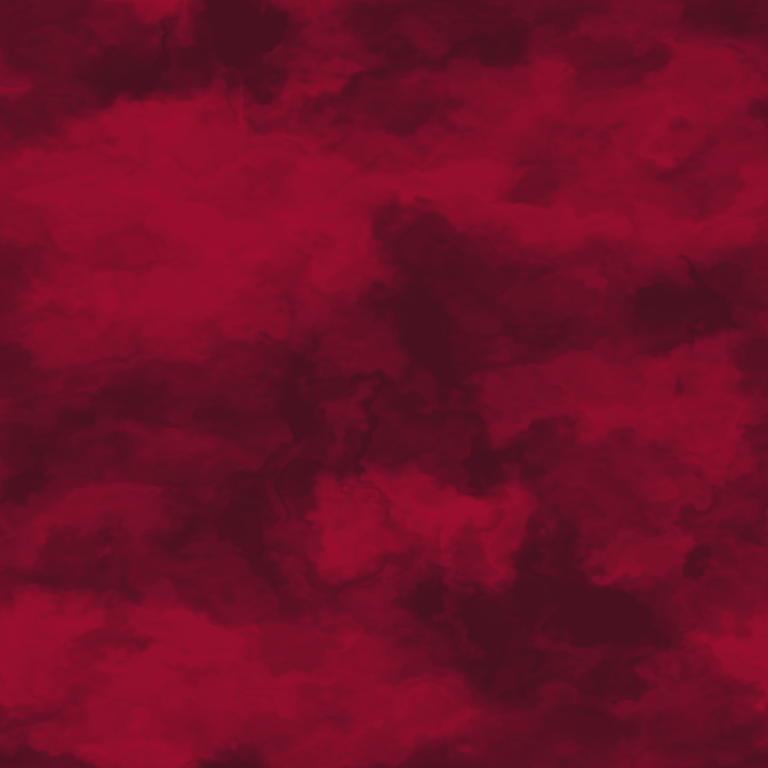
Give the GLSL for this texture, as a Shadertoy shader.

```glsl
const vec3 DARK_WINE = vec3(0.29, 0.064, 0.12);
const vec3 BRIGHT_CRIMSON = vec3(0.615, 0.052, 0.187);

// Three random values per cell
vec3 hash3(vec2 cell, float seed) {
    vec3 p = fract((cell.xyx + seed * 17.37) * vec3(0.1031, 0.1030, 0.0973));
    p += dot(p, p.yxz + 33.33);
    return fract((p.xxy + p.yzz) * p.zyx);
}

// Smooth cellular noise: blends the shades of nearby scattered points.
// It wraps after "repeats" cells across the unit square.
float cellNoise(vec2 uv, vec2 repeats, float seed) {
    vec2 p = uv * repeats;
    vec2 base = floor(p);
    float shade = 0.0;
    float total = 0.0;
    for (int y = -1; y <= 1; y++) {
        for (int x = -1; x <= 1; x++) {
            vec2 cell = base + vec2(x, y);
            vec3 rnd = hash3(mod(cell, repeats), seed);
            vec2 offset = cell + 0.15 + 0.7 * rnd.xy - p;
            float weight = exp(-5.0 * dot(offset, offset));
            shade += weight * rnd.z;
            total += weight;
        }
    }
    return shade / total;
}

// Octaves of cellular noise, each with doubled repeats
float clouds(vec2 uv, vec2 repeats, int octaves, float gain, float seed) {
    float sum = 0.0;
    float total = 0.0;
    float amplitude = 1.0;
    for (int i = 0; i < octaves; i++) {
        sum += amplitude * cellNoise(uv, repeats, seed + float(i));
        total += amplitude;
        amplitude *= gain;
        repeats *= 2.0;
    }
    return sum / total;
}

// Soft wandering crease along the middle level of a noise field
float crease(vec2 uv, vec2 repeats, float width, float seed) {
    float level = clouds(uv, repeats, 5, 0.5, seed);
    return 1.0 - smoothstep(0.0, width, abs(level - 0.5));
}

void mainImage(out vec4 fragColor, in vec2 fragCoord) {
    vec2 uv = fragCoord / iResolution.xy;

    // Broad drift plus fine ragged distortion of the cloud outlines
    vec2 drift = vec2(cellNoise(uv, vec2(4.0, 5.0), 11.0),
                      cellNoise(uv, vec2(3.0, 5.0), 23.0)) - 0.5;
    vec2 ragged = vec2(clouds(uv, vec2(13.0, 16.0), 4, 0.62, 29.0),
                       clouds(uv, vec2(12.0, 17.0), 4, 0.62, 43.0)) - 0.5;
    vec2 warped = uv + drift * vec2(0.13, 0.06) + ragged * vec2(0.16, 0.1);

    // Broad, horizontally stretched clouds
    float tone = clouds(warped, vec2(4.0, 8.0), 5, 0.52, 37.0);

    // Dark, mostly upright creases in scattered regions
    float region = smoothstep(0.42, 0.68, cellNoise(uv, vec2(5.0), 53.0));
    vec2 creaseUv = uv + drift * 0.1 + ragged * 0.12;
    tone -= 0.16 * region * crease(creaseUv, vec2(5.0, 2.0), 0.075, 61.0);

    // Fine mottling with ragged outlines
    vec2 mottleUv = uv + ragged * vec2(0.1, 0.07);
    tone += 0.17 * (clouds(mottleUv, vec2(15.0, 26.0), 3, 0.6, 79.0) - 0.5);

    vec3 color = mix(DARK_WINE, BRIGHT_CRIMSON, smoothstep(0.16, 0.79, tone));
    fragColor = vec4(color, 1.0);
}
```
